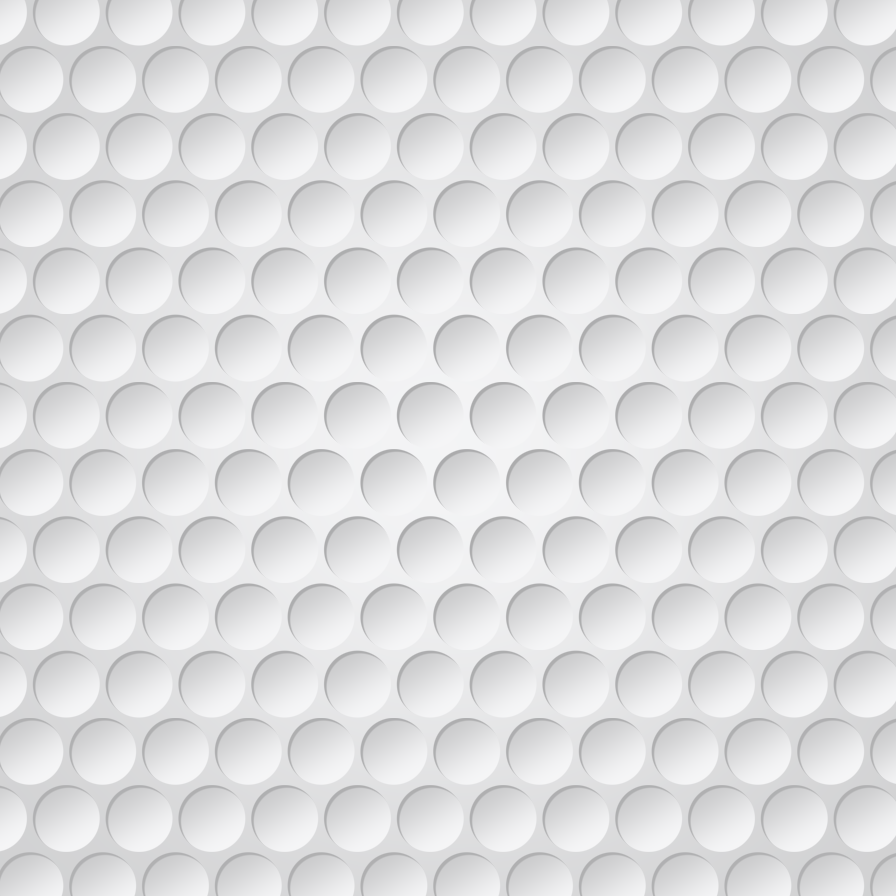
This pattern is drawn by a three.js fragment shader. Its source:

```glsl
// Pale sheet of staggered round dimples, lit from the upper left.
// Each cell holds a disc with a linear shade and a crescent of shadow,
// set into a ground that fades radially from the centre.
varying vec2 vUv;

// Filled circle with a soft rim, in canvas units
float disc(vec2 p, float radius, float softness) {
  return 1.0 - smoothstep(-softness, softness, length(p) - radius);
}

// Offset from the centre of the nearest dimple; odd rows shift by half a pitch
vec2 dimpleOffset(vec2 uv) {
  vec2 pitch = vec2(0.08125, 0.075);
  vec2 grid = (uv - vec2(0.1146, 0.0115)) / pitch;
  grid.x += 0.5 * mod(floor(grid.y + 0.5), 2.0);
  return (fract(grid + 0.5) - 0.5) * pitch;
}

void main() {
  vec2 p = dimpleOffset(vUv);
  float radius = 0.0373;

  // Ground: bright centre, greyer corners
  float ground = mix(0.955, 0.82, smoothstep(0.0, 0.72, length(vUv - 0.5)));

  // Dimple floor: grey at the upper left, white at the lower right
  float slope = dot(p, normalize(vec2(0.55, -0.85))) / radius;
  float bowl = mix(0.79, 0.96, smoothstep(-1.15, 0.95, slope));

  // Crescent of shadow left by the raised rim
  float lit = disc(p - vec2(0.0028, -0.003), radius, 0.0011);
  float shadow = 0.67 + 0.04 * length(vUv - 0.5);
  float dimple = mix(shadow, bowl, lit);

  float tone = mix(ground, dimple, disc(p, radius, 0.0009));
  gl_FragColor = vec4(vec3(tone) + vec3(0.0, 0.001, 0.006), 1.0);
}
```
